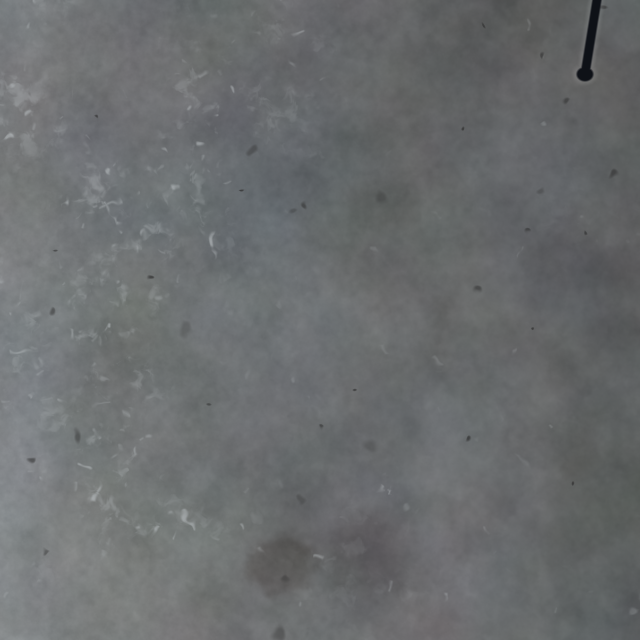
Give the GLSL for this texture, as a Shadertoy shader.

```glsl
#define SHADE vec3(0.364, 0.373, 0.381)
#define LIGHT vec3(0.454, 0.464, 0.468)
#define CHALK vec3(0.70, 0.72, 0.73)
#define DIRT vec3(0.20, 0.20, 0.20)
#define ROD_COLOR vec3(0.055, 0.065, 0.09)
#define GLOW 0.085
#define MOTTLE 0.062
#define BLOTCH 0.040
#define GRAIN 0.030
#define TINT 0.030
#define SOFT 0.0035

vec3 hash3(vec2 p) {
    vec3 q = fract(vec3(p.xyx) * vec3(0.1031, 0.1030, 0.0973));
    q += dot(q, q.yxz + 33.33);
    return fract((q.xxy + q.yzz) * q.zyx);
}

mat2 rotation(float a) {
    float c = cos(a), s = sin(a);
    return mat2(c, -s, s, c);
}

// Smooth lattice noise, -1 to 1
float noise(vec2 p) {
    vec2 i = floor(p), f = fract(p);
    f = f * f * (3.0 - 2.0 * f);
    float low = mix(hash3(i).x, hash3(i + vec2(1, 0)).x, f.x);
    float high = mix(hash3(i + vec2(0, 1)).x, hash3(i + vec2(1, 1)).x, f.x);
    return 2.0 * mix(low, high, f.y) - 1.0;
}

float clouds(vec2 p) {
    float sum = 0.0, amp = 0.5;
    for (int i = 0; i < 4; i++) {
        sum += amp * noise(p);
        p = rotation(0.65) * p * 1.93 + 17.3;
        amp *= 0.58;
    }
    return sum;
}

float segment(vec2 p, vec2 a, vec2 b) {
    vec2 ab = b - a;
    return length(p - a - ab * clamp(dot(p - a, ab) / dot(ab, ab), 0.0, 1.0));
}

// Short chalky scratches, one candidate per cell
float scratches(vec2 uv, float cells, float longest, float density) {
    float cover = 0.0;
    vec2 home = floor(uv * cells);
    for (int k = 0; k < 9; k++) {
        vec2 cell = home + vec2(k % 3, k / 3) - 1.0;
        vec3 r = hash3(cell + cells), s = hash3(cell + cells + 71.0);
        vec2 p = rotation(s.x * 6.283) * (uv - (cell + r.xy) / cells);
        float size = longest * (0.15 + 0.85 * s.y * s.y);
        float d = segment(p, vec2(-size, 0.0), vec2(size, 0.0));
        float width = 0.0018 * s.z * s.z;
        float mark = 1.0 - smoothstep(width - 0.001, width + SOFT, d);
        cover = max(cover, mark * smoothstep(r.z - 0.1, r.z + 0.1, density) * (0.2 + 0.8 * s.z));
    }
    return cover;
}

// Oval dirt spots; the smaller ones are darker
float spots(vec2 uv, float cells, float largest, float density) {
    float cover = 0.0;
    vec2 home = floor(uv * cells);
    for (int k = 0; k < 9; k++) {
        vec2 cell = home + vec2(k % 3, k / 3) - 1.0;
        vec3 r = hash3(cell + cells + 19.0), s = hash3(cell + cells + 137.0);
        vec2 p = rotation(s.x * 3.142) * (uv - (cell + r.xy) / cells);
        p.y *= 1.0 + 0.9 * s.z;
        float radius = largest * (0.35 + 0.65 * s.y);
        float mark = 1.0 - smoothstep(radius * 0.3, radius + 0.002, length(p));
        cover = max(cover, mark * step(r.z, density) * mix(0.8, 0.3, s.y));
    }
    return cover;
}

void mainImage(out vec4 fragColor, in vec2 fragCoord) {
    vec2 uv = fragCoord / iResolution.xy;
    vec2 ragged = uv + 0.005 * vec2(noise(uv * 75.0), noise(uv * 75.0 + 31.0));

    // Light falls off from the lower left
    float left = pow(1.0 - uv.x, 1.3);
    vec3 color = mix(SHADE, LIGHT, left);
    color += GLOW * pow(1.0 - uv.y, 1.5) * mix(0.2, 1.0, left);

    // Broad mottling, smaller blotches and fine grain
    color += MOTTLE * clouds(uv * 4.0 + 3.0) + BLOTCH * clouds(ragged * 19.0 + 5.0);
    color += GRAIN * mix(0.6, 1.1, left) * clouds(uv * 85.0);

    // Faint warm, green and violet drift
    float warm = clouds(uv * 4.5 + 11.0) + 0.35 * (uv.x - 0.6);
    float green = clouds(uv * 6.0 + 23.0);
    color += TINT * (warm * vec3(0.5, 0.0, -0.6) + green * vec3(-0.3, 0.35, -0.2));

    // Damp stains near the bottom
    float wobble = 0.03 * clouds(uv * 13.0);
    float stain = 1.0 - smoothstep(0.035, 0.06, length(uv - vec2(0.45, 0.12)) + wobble);
    float faint = 1.0 - smoothstep(0.02, 0.10, length(uv - vec2(0.59, 0.13)) + wobble);
    color -= vec3(0.065, 0.073, 0.08) * max(stain, 0.75 * faint);

    // Wear gathers in patches, mostly to the left
    float patches = smoothstep(-0.15, 0.45, clouds(uv * 6.0 + 41.0));
    float wear = patches * mix(0.12, 1.0, smoothstep(0.75, 0.1, uv.x));
    float chalk = scratches(ragged, 15.0, 0.025, 0.75 * wear);
    chalk = max(chalk, scratches(ragged, 31.0, 0.009, 0.6 * wear));
    chalk *= smoothstep(-0.6, 0.5, noise(uv * 90.0 + 9.0));
    float scuff = smoothstep(0.15, 0.65, clouds(ragged * 42.0 + 7.0));
    float smear = 1.0 - smoothstep(0.008, 0.035, length(ragged - vec2(0.51, 0.20)));
    smear = max(smear, 0.8 - smoothstep(0.008, 0.03, length(ragged - vec2(0.61, 0.24))));
    color = mix(color, CHALK, 0.65 * chalk);
    color = mix(color, CHALK, scuff * max(0.35 * wear, 0.9 * clamp(smear, 0.0, 1.0)));

    // Dirt
    float dirt = max(0.8 * spots(ragged, 6.0, 0.018, 0.28), spots(ragged, 13.0, 0.008, 0.13));
    color = mix(color, DIRT, dirt);

    // Thin dark rod with a rounded foot
    vec2 foot = vec2(0.914, 0.884);
    float rod = segment(uv, foot, vec2(0.936, 1.02)) - 0.007;
    rod = min(rod, length((uv - foot) * vec2(0.85, 1.0)) - 0.011);
    color += 0.06 * (1.0 - smoothstep(0.0, 0.009, rod));
    color = mix(color, ROD_COLOR, 1.0 - smoothstep(-0.002, 0.002, rod));

    fragColor = vec4(color, 1.0);
}
```
